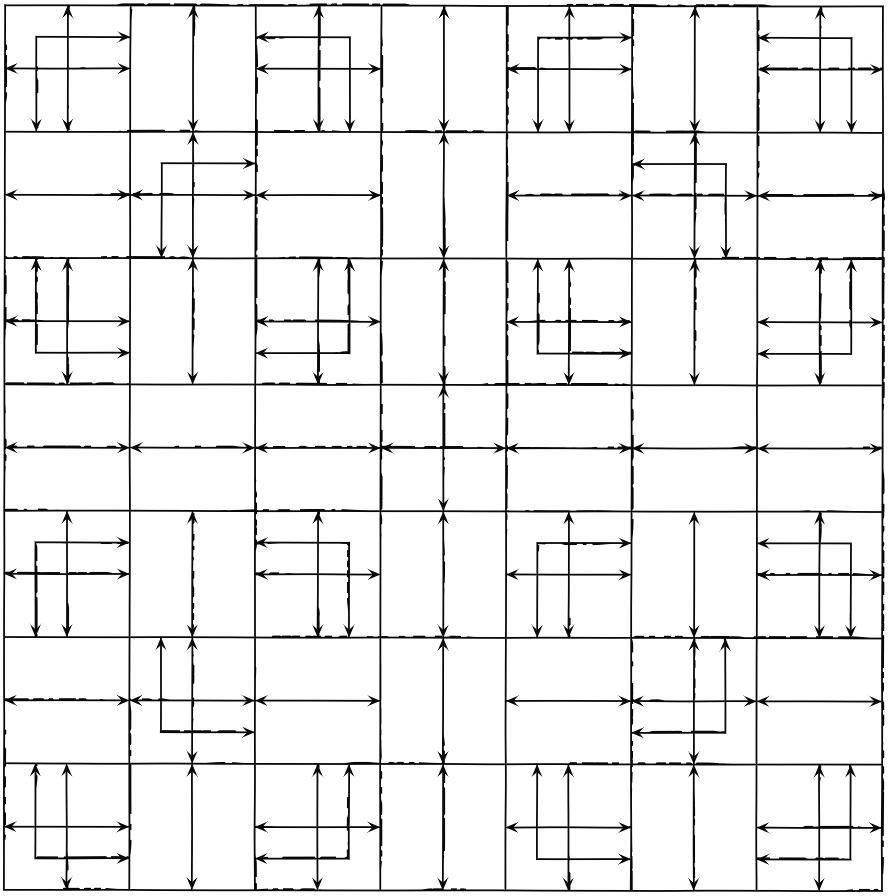
Write a WebGL 1 fragment shader that draws this pattern.

```glsl
precision highp float;
// Seven by seven ruled grid of double-headed arrows and elbows, nested like a binary tree, in worn ink.

uniform vec2 u_resolution;

const float CELLS = 7.0;
const vec2 MARGIN_LOW = vec2(0.0050, 0.0062);   // lower left corner of the grid
const vec2 MARGIN_HIGH = vec2(0.9937, 0.9935);  // upper right corner of the grid
const float TILT = 0.010;          // slight rotation of the sheet, in cells
const float LINE_WIDTH = 0.0142;   // all widths and lengths below are in cells
const float WORN_WIDTH = 0.0090;   // extra ink on worn stretches
const float WOBBLE = 0.0035;       // sideways drift of a line
const float HEAD_LENGTH = 0.100;
const float HEAD_HALF = 0.042;
const float HEAD_NOTCH = 0.62;     // depth of the head on its axis, as a share of its length
const float ELBOW = 0.25;          // elbow corner, measured from the cell edges
const vec3 PAPER = vec3(1.0);
const vec3 INK = vec3(0.03);

float hash(vec2 p) {
  return fract(sin(dot(p, vec2(127.1, 311.7))) * 43758.5453);
}

float noise(float x, float seed) {
  float i = floor(x);
  float blend = smoothstep(0.0, 1.0, x - i);
  return mix(hash(vec2(i, seed)), hash(vec2(i + 1.0, seed)), blend);
}

// Signed distance to an endless line whose thickness swells in ragged stretches.
float wornLine(float across, float along, float seed) {
  float stretch = smoothstep(0.52, 0.66, noise(along * 1.7, seed));
  float ragged = smoothstep(0.30, 0.45, noise(along * 24.0, seed + 17.0));
  float extra = WORN_WIDTH * stretch * ragged;
  float drift = WOBBLE * (noise(along * 2.3, seed + 41.0) - 0.5);
  return abs(across - drift - 0.5 * extra) - 0.5 * (LINE_WIDTH + extra);
}

// Barbed arrowhead; back is the distance behind its tip.
float arrowHead(float across, float back) {
  float a = abs(across);
  float flank = a - HEAD_HALF * back / HEAD_LENGTH;
  float tail = back - HEAD_LENGTH * mix(HEAD_NOTCH, 1.0, a / HEAD_HALF);
  return max(flank, tail);
}

float doubleArrow(float across, float along, float seed) {
  float line = wornLine(across, along, seed);
  return min(line, arrowHead(across, min(along, 1.0 - along)));
}

// One arm of an elbow, from its corner to the far cell edge.
float elbowArm(float across, float along, float seed) {
  float line = wornLine(across, along, seed);
  line = max(line, ELBOW - 0.5 * LINE_WIDTH - along);
  return min(line, arrowHead(across, 1.0 - along));
}

// Largest power of two, up to four, that divides a cell number.
float treeRank(float n) {
  if (mod(n, 2.0) > 0.5) return 1.0;
  return mod(n, 4.0) > 1.5 ? 2.0 : 4.0;
}

float gridRules(vec2 g) {
  vec2 index = clamp(floor(g + 0.5), 0.0, CELLS);
  vec2 offset = g - index;
  vec2 overrun = abs(g - 0.5 * CELLS) - 0.5 * (CELLS + LINE_WIDTH);
  float upright = max(wornLine(offset.x, g.y, index.x + 3.0), overrun.y);
  float level = max(wornLine(offset.y, g.x, index.y + 83.0), overrun.x);
  return min(upright, level);
}

float cellArrows(vec2 g) {
  vec2 number = floor(g) + 1.0;
  vec2 f = fract(g);
  vec2 rank = vec2(treeRank(number.x), treeRank(number.y));
  float seed = 100.0 + 7.0 * number.x + 61.0 * number.y;
  float d = 1.0;
  if (rank.y >= rank.x) d = min(d, doubleArrow(f.y - 0.5, f.x, seed));
  if (rank.x >= rank.y) d = min(d, doubleArrow(f.x - 0.5, f.y, seed + 1.0));

  // Elbows open towards the parent cell of the tree.
  if (rank.x == rank.y && rank.x < 3.0) {
    vec2 flip = step(2.0, mod(number / rank, 4.0));
    vec2 e = mix(f, 1.0 - f, flip);
    d = min(d, elbowArm(e.y - ELBOW, e.x, seed + 2.0));
    d = min(d, elbowArm(e.x - ELBOW, e.y, seed + 3.0));
  }
  return d;
}

void main() {
  vec2 uv = gl_FragCoord.xy / u_resolution;
  vec2 span = MARGIN_HIGH - MARGIN_LOW;
  vec2 g = (uv - MARGIN_LOW) / span * CELLS;
  g += TILT * vec2(0.5 - uv.y, uv.x - 0.5);
  float pixel = CELLS / (span.y * u_resolution.y);

  float d = gridRules(g);
  vec2 inside = step(vec2(0.0), g) * step(g, vec2(CELLS));
  if (inside.x * inside.y > 0.5) d = min(d, cellArrows(g));

  float ink = clamp(0.5 - d / pixel, 0.0, 1.0);
  gl_FragColor = vec4(mix(PAPER, INK, ink), 1.0);
}
```
